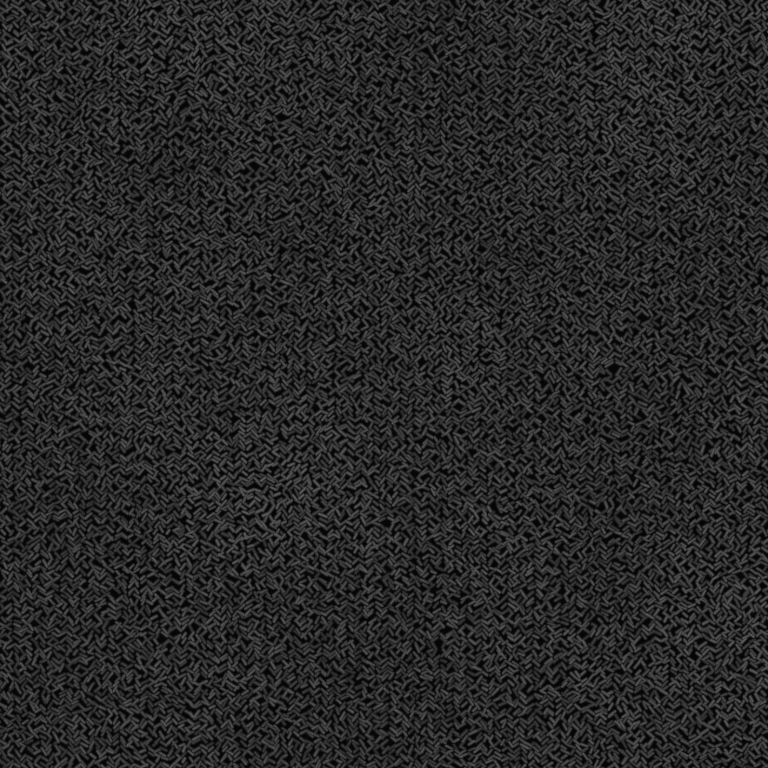
This texture is drawn by a WebGL 2 fragment shader. Its source:

```glsl
#version 300 es
precision highp float;

#define COLUMNS 115.0       // stitch columns per canvas height
#define ROW_PITCH 0.76      // row height in column widths
#define HALF_LENGTH 0.45    // strand half length in column widths
#define STRAND_RADIUS 0.42
#define FLIP_CHANCE 0.24    // share of strands leaning the other way
#define GAP_TONE 0.025
#define STRAND_TONE 0.17
#define TONE_SPREAD 0.14
#define MOTTLE 0.16

uniform vec2 u_resolution;
out vec4 fragColor;

float hash(vec2 p) {
    return fract(sin(dot(p, vec2(127.1, 311.7))) * 43758.5453);
}

float valueNoise(vec2 p) {
    vec2 cell = floor(p);
    vec2 f = fract(p);
    f = f * f * (3.0 - 2.0 * f);
    float low = mix(hash(cell), hash(cell + vec2(1.0, 0.0)), f.x);
    float high = mix(hash(cell + vec2(0.0, 1.0)), hash(cell + vec2(1.0)), f.x);
    return mix(low, high, f.y);
}

float segmentDistance(vec2 p, vec2 halfAxis) {
    float along = clamp(dot(p, halfAxis) / dot(halfAxis, halfAxis), -1.0, 1.0);
    return length(p - halfAxis * along);
}

// Brightest strand at p, measured in column widths
float knit(vec2 p, float pixel) {
    float tone = 0.0;
    float column = floor(p.x);
    for (int i = -1; i <= 1; i++) {
        float x = column + float(i);
        float stagger = hash(vec2(x, 7.3));
        float row = floor(p.y / ROW_PITCH - stagger);
        float lean = mod(x, 2.0) * 2.0 - 1.0;
        for (int j = -2; j <= 2; j++) {
            vec2 id = vec2(x, row + float(j));
            vec2 jitter = vec2(hash(id + 13.7), hash(id + 41.3)) - 0.5;
            vec2 center = vec2(x + 0.5 + 0.5 * jitter.x,
                               (id.y + stagger + 0.5 + 0.8 * jitter.y) * ROW_PITCH);
            // Neighbouring columns lean opposite ways, like knit stitches
            float side = hash(id + 71.9) < FLIP_CHANCE ? -lean : lean;
            float angle = side * mix(0.4, 1.1, hash(id + 23.1));
            float size = HALF_LENGTH * mix(0.75, 1.25, hash(id + 57.7));
            float d = segmentDistance(p - center, size * vec2(cos(angle), sin(angle)));
            float body = 1.0 - smoothstep(0.0, max(STRAND_RADIUS, pixel), d);
            float strand = STRAND_TONE + TONE_SPREAD * hash(id + 91.3);
            tone = max(tone, strand * body);
        }
    }
    return tone;
}

void main() {
    vec2 uv = gl_FragCoord.xy / u_resolution.y;
    vec2 p = uv * COLUMNS;

    // Slight wander of the yarn
    p += 0.6 * (vec2(valueNoise(p * 0.22), valueNoise(p * 0.22 + 37.0)) - 0.5);
    float tone = knit(p, COLUMNS / u_resolution.y);

    // Darker seams between column pairs, fading in and out
    float seam = 0.5 + 0.5 * cos(3.14159 * p.x);
    tone *= 1.0 - 0.22 * seam * valueNoise(uv * 9.0 + 5.0);

    // Broad uneven shading
    float cloud = 0.6 * valueNoise(uv * 6.0) + 0.4 * valueNoise(uv * 17.0 + 11.0);
    tone *= 1.04 + MOTTLE * (cloud - 0.5);

    fragColor = vec4(vec3(1.0, 0.985, 0.995) * (GAP_TONE + tone), 1.0);
}
```
